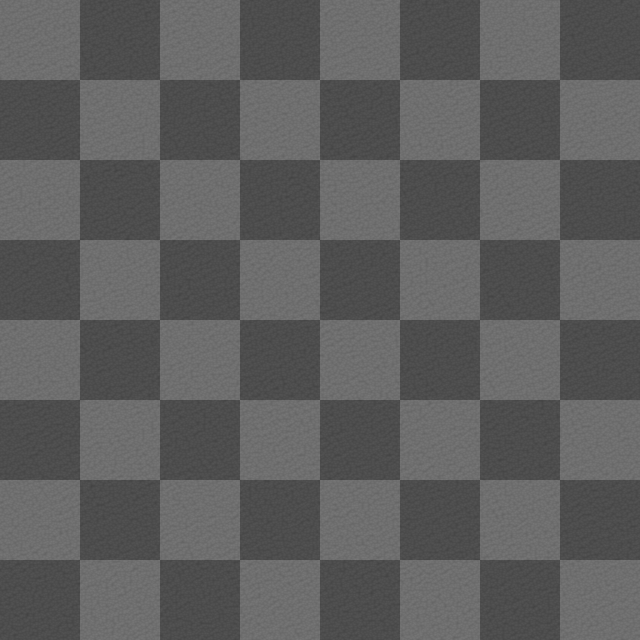
Write a WebGL 1 fragment shader that draws this pattern.

```glsl
precision highp float;
// Checkerboard of dark and light grey tiles with a fine woven surface.
// Square waves give the tiles; slanted sines make the twill streaks and
// wrapping cellular noise adds the grain, so every edge tiles.

#define TILES 8.0
#define DARK_GREY 0.298
#define LIGHT_GREY 0.430
#define STREAKS vec2(-36.0, 92.0)
#define STREAK_DEPTH 0.009
#define STREAK_WOBBLE 0.8
#define GRAIN_CELLS vec2(210.0, 270.0)
#define GRAIN_DEPTH 0.055
#define MOTTLE_DEPTH 0.004

const float TAU = 6.283185;

uniform vec2 u_resolution;

vec2 hash2(vec2 cell) {
  vec3 p = fract(cell.xyx * vec3(0.1031, 0.1030, 0.0973));
  p += dot(p, p.yzx + 33.33);
  return fract((p.xx + p.yz) * p.zy);
}

// Distance to the nearest scattered point; cells wrap at the canvas edge.
float cellular(vec2 uv, vec2 cells) {
  vec2 p = uv * cells;
  vec2 base = floor(p);
  float nearest = 2.0;
  for (int j = -1; j <= 1; j++) {
    for (int i = -1; i <= 1; i++) {
      vec2 cell = base + vec2(float(i), float(j));
      vec2 point = cell + hash2(mod(cell, cells));
      nearest = min(nearest, distance(p, point));
    }
  }
  return nearest;
}

// Sine wave with a whole number of cycles across and down.
float wave(vec2 uv, vec2 cycles, float phase) {
  return sin(TAU * dot(uv, cycles) + phase);
}

// Alternating +1 and -1 per tile on each axis, blended over one pixel.
vec2 squareWave(vec2 uv, vec2 pixel) {
  vec2 t = uv * TILES * 0.5;
  vec2 edge = (abs(fract(t - 0.25) - 0.5) - 0.25) * 2.0 / TILES;
  return clamp(edge / (0.5 * pixel), -1.0, 1.0);
}

// Slanted streaks, bent and broken up by slower waves.
float streaks(vec2 uv) {
  float bend = wave(uv, vec2(23.0, 14.0), 0.7)
             + wave(uv, vec2(-17.0, 31.0), 2.1)
             + 0.7 * wave(uv, vec2(41.0, 9.0), 4.0);
  float strength = 0.75 + 0.25 * wave(uv, vec2(29.0, -19.0), bend);
  return strength * wave(uv, STREAKS, STREAK_WOBBLE * bend);
}

float mottle(vec2 uv) {
  return wave(uv, vec2(13.0, 47.0), 1.3) * wave(uv, vec2(37.0, -11.0), 0.4)
       + 0.5 * wave(uv, vec2(-53.0, 67.0), 2.6);
}

void main() {
  vec2 uv = gl_FragCoord.xy / u_resolution;

  // Tiles: dark at the lower left corner.
  vec2 side = squareWave(uv, 1.0 / u_resolution);
  float light = 0.5 - 0.5 * side.x * side.y;
  float grey = mix(DARK_GREY, LIGHT_GREY, light);

  // Surface: streaks, mottling and grain, slightly stronger on light tiles.
  float surface = STREAK_DEPTH * streaks(uv)
                + MOTTLE_DEPTH * mottle(uv)
                + GRAIN_DEPTH * (0.5 - cellular(uv, GRAIN_CELLS));
  grey += surface * mix(0.85, 1.0, light);

  gl_FragColor = vec4(vec3(grey), 1.0);
}
```
